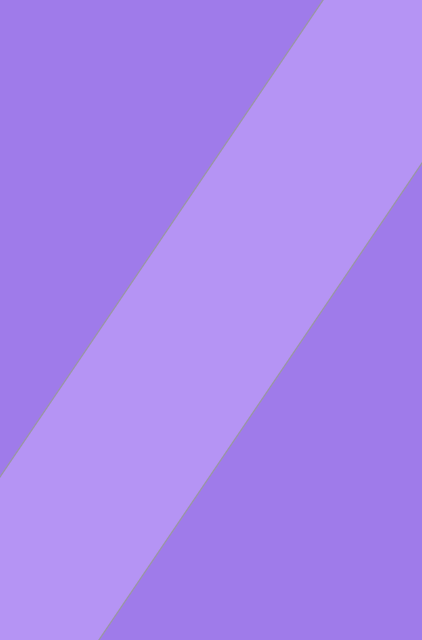
Write a Shadertoy shader that draws this background.

```glsl
// Draws a pale lilac diagonal band with thin grey edges on a violet field.

const vec3 VIOLET = vec3(0.622, 0.482, 0.918);
const vec3 LILAC = vec3(0.710, 0.580, 0.956);
const vec3 EDGE_GREY = vec3(0.60, 0.59, 0.63);

const vec2 BAND_DIRECTION = vec2(0.5608, 0.8279);
const float BAND_HALF_WIDTH = 0.1354;
const float EDGE_HALF_WIDTH = 0.001;

// Signed distance to an endless band through the origin, negative inside.
float bandDistance(vec2 p, vec2 direction, float halfWidth) {
    vec2 normal = vec2(direction.y, -direction.x);
    return abs(dot(p, normal)) - halfWidth;
}

// Share of a pixel that lies inside a shape.
float coverage(float dist, float pixel) {
    return clamp(0.5 - dist / pixel, 0.0, 1.0);
}

void mainImage(out vec4 fragColor, in vec2 fragCoord) {
    // Centred coordinates, with the canvas height as the unit.
    vec2 p = (fragCoord - 0.5 * iResolution.xy) / iResolution.y;
    float pixel = 1.0 / iResolution.y;

    // Band fill, then its two outlines.
    float band = bandDistance(p, BAND_DIRECTION, BAND_HALF_WIDTH);
    vec3 color = mix(VIOLET, LILAC, coverage(band, pixel));
    color = mix(color, EDGE_GREY, coverage(abs(band) - EDGE_HALF_WIDTH, pixel));

    fragColor = vec4(color, 1.0);
}
```
